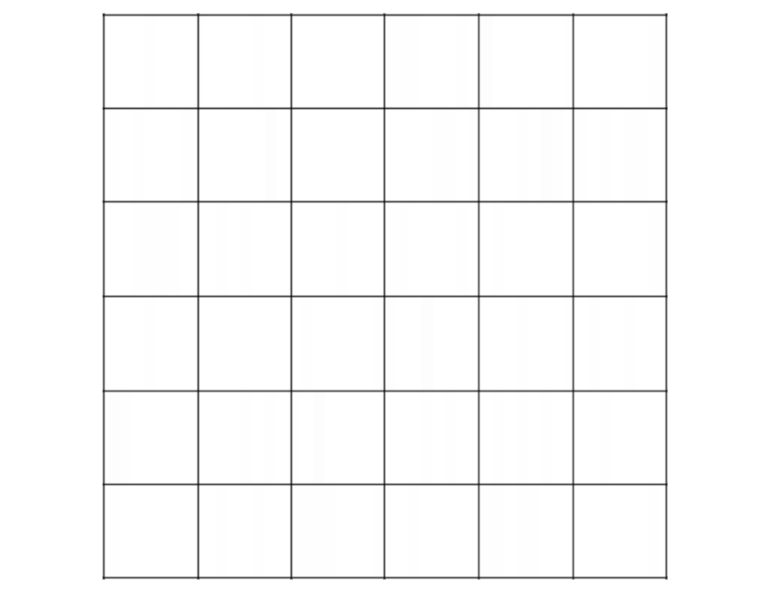
A Shadertoy shader for this pattern:

```glsl
// A six by six square grid of thin, slightly soft grey lines on white paper.
// Each axis finds its nearest rule by rounding; small drifts of the rules,
// tone changes per rule and faint paper bands give a scanned-print look.

#define CELLS 6.0                        // cells across and down
#define CELL_SIZE vec2(0.15625, 0.15667) // in canvas heights
#define GRID_CENTER vec2(0.0018, 0.0060) // offset from the canvas centre
#define LINE_HALF 0.0013                 // half line width
#define LINE_SOFT 0.00225                // blur of the line edge
#define DRIFT 0.0011                     // uneven spacing of the rules
#define INK_TONE 0.19                    // grey of the rules
#define TONE_VARIATION 0.06              // change of grey between rules
#define BAND_WIDTH 0.020                 // width of the paper bands
#define BAND_DEPTH 0.006                 // darkening of the paper bands

const float HALF_PI = 1.570796;

float hash(vec2 cell) {
    vec3 q = fract(vec3(cell.xyx) * 0.1031);
    q += dot(q, q.yzx + 33.33);
    return fract((q.x + q.y) * q.z);
}

// Coverage of a shape from its signed distance
float coverage(float dist, float soft) {
    return 1.0 - smoothstep(-soft, soft, dist);
}

void mainImage(out vec4 fragColor, in vec2 fragCoord) {
    vec2 p = (fragCoord - 0.5 * iResolution.xy) / iResolution.y - GRID_CENTER;
    float soft = max(LINE_SOFT, 0.75 / iResolution.y);
    vec2 halfGrid = 0.5 * CELLS * CELL_SIZE;

    // Nearest rule on each axis, counted from the middle one
    vec2 rule = clamp(round(p / CELL_SIZE), -0.5 * CELLS, 0.5 * CELLS);
    vec2 drift = DRIFT * vec2(-cos(HALF_PI * rule.x), sin(HALF_PI * rule.y));
    vec2 lineDist = abs(p - rule * CELL_SIZE - drift) - LINE_HALF;

    // Rules stop at the outer border
    vec2 endDist = abs(p) - halfGrid - LINE_HALF;
    float vertical = coverage(max(lineDist.x, endDist.y), soft);
    float horizontal = coverage(max(lineDist.y, endDist.x), soft);

    // Each rule has its own tone; crossings print darker
    vec2 toneNoise = vec2(hash(vec2(rule.x + 11.0, 3.0)),
                          hash(vec2(rule.y + 11.0, 7.0)));
    vec2 ink = 1.0 - INK_TONE - TONE_VARIATION * (2.0 * toneNoise - 1.0);
    float light = (1.0 - ink.x * vertical) * (1.0 - ink.y * horizontal);

    // Faint upright bands inside the grid
    vec2 band = vec2(floor(p.x / BAND_WIDTH), floor(p.y / CELL_SIZE.y)) + 40.0;
    float inside = coverage(max(endDist.x, endDist.y), soft);
    float paper = 1.0 - BAND_DEPTH * inside * smoothstep(0.6, 1.0, hash(band));

    fragColor = vec4(vec3(paper * light), 1.0);
}
```
